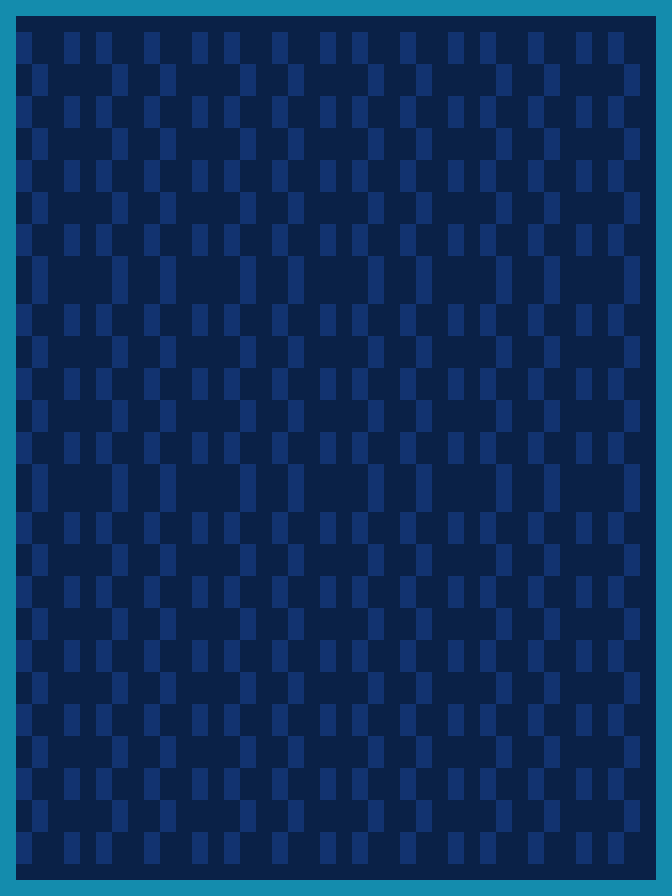
This pattern is drawn by a WebGL 1 fragment shader. Its source:

```glsl
precision mediump float;

uniform vec2 u_resolution;

const vec2 GRID = vec2(42.0, 56.0);        // cells across and down the canvas
const float BORDER = 1.0;                  // frame width, in cells
const float MARGIN = 2.0;                  // cells above and below the weave
const float REPEAT_X = 8.0;                // cells per repeat across
const float REPEAT_Y = 4.0;                // cells per repeat down
const vec2 LONG_ROWS = vec2(15.0, 28.0);   // where a row gains one extra cell

const vec3 GROUND = vec3(0.04, 0.13, 0.28);
const vec3 THREAD = vec3(0.07, 0.20, 0.44);
const vec3 FRAME = vec3(0.08, 0.55, 0.68);

// Antialiased coverage of a band around zero.
float band(float offset, float halfWidth, float pixel) {
  return clamp((halfWidth - abs(offset)) / pixel + 0.5, 0.0, 1.0);
}

// Coverage of a band that recurs every period.
float repeatBand(float x, float center, float halfWidth, float period, float pixel) {
  float offset = mod(x - center + 0.5 * period, period) - 0.5 * period;
  return band(offset, halfWidth, pixel);
}

// One-cell column starting at the given cell of each repeat.
float column(float x, float cell, float pixel) {
  return repeatBand(x, cell + 0.5, 0.5, REPEAT_X, pixel);
}

void main() {
  vec2 pixel = GRID / u_resolution;
  vec2 cell = gl_FragCoord.xy * pixel;
  vec2 fromCenter = cell - 0.5 * GRID;

  // Rows count downward; holding the coordinate still lengthens a row.
  float depth = GRID.y - MARGIN - cell.y;
  vec2 stretch = clamp(depth - LONG_ROWS, 0.0, 1.0);
  float row = depth - stretch.x - stretch.y;

  // Two alternating row types, each with its own columns.
  float tripleRow = repeatBand(row, 1.0, 1.0, REPEAT_Y, pixel.y);
  float pairRow = repeatBand(row, 3.0, 1.0, REPEAT_Y, pixel.y);
  float triple = column(cell.x, 1.0, pixel.x)
               + column(cell.x, 4.0, pixel.x)
               + column(cell.x, 6.0, pixel.x);
  float pair = column(cell.x, 2.0, pixel.x)
             + column(cell.x, 7.0, pixel.x);

  float weave = triple * tripleRow + pair * pairRow;
  weave *= band(fromCenter.y, 0.5 * GRID.y - MARGIN, pixel.y);

  // Frame around the field.
  vec2 halfField = 0.5 * GRID - BORDER;
  float field = band(fromCenter.x, halfField.x, pixel.x)
              * band(fromCenter.y, halfField.y, pixel.y);

  vec3 color = mix(GROUND, THREAD, clamp(weave, 0.0, 1.0));
  gl_FragColor = vec4(mix(FRAME, color, field), 1.0);
}
```
